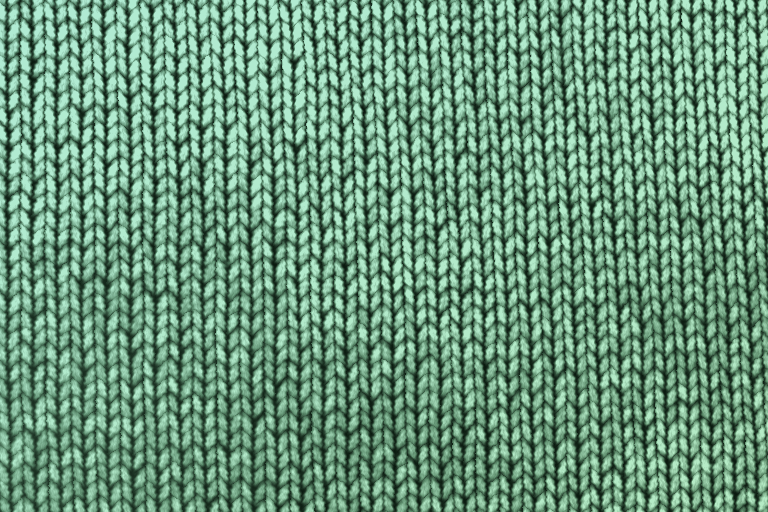
Give the GLSL for this texture, as a WebGL 1 fragment shader.

```glsl
precision highp float;
uniform vec2 u_resolution;

#define WALES 33.0
#define ROWS 30.0
#define ROW_HEIGHT 0.733
#define LEG_SIZE vec2(0.215, 0.49)
#define LEG_AXIS vec2(0.42, 0.9075)
#define SEAM 0.47
#define JITTER 0.12
#define FIBRE 0.05
#define FUZZ 0.28
#define SHADOW vec3(0.04, 0.10, 0.06)
#define YARN vec3(0.36, 0.55, 0.43)
#define HIGHLIGHT vec3(0.70, 0.92, 0.80)

float hash(vec2 p) {
  return fract(sin(dot(p, vec2(127.1, 311.7))) * 4375.54);
}

// Distance to the nearest scattered point
float cellular(vec2 p) {
  vec2 cell = floor(p);
  float nearest = 2.0;
  for (int j = -1; j <= 1; j++) {
    for (int i = -1; i <= 1; i++) {
      vec2 id = cell + vec2(float(i), float(j));
      vec2 point = id + vec2(hash(id), hash(id + 57.3));
      nearest = min(nearest, length(p - point));
    }
  }
  return nearest;
}

// Lean of the wales, tighter toward the right, and sag of the rows
vec2 relax(vec2 uv) {
  float lean = uv.y * (0.008 + 0.022 * uv.x) + 0.07 * uv.x * (uv.x - 1.0);
  lean += 0.002 * sin(uv.y * 5.0 + uv.x * 4.0) + 0.0008 * sin(uv.y * 23.0 + uv.x * 41.0);
  float sag = 0.010 * sin(uv.x * 4.5 + 0.6) + 0.002 * sin(uv.x * 37.0 + uv.y * 9.0);
  return uv + vec2(lean, sag);
}

// Tone of the knitted surface, from 0 in the seams to 1 on lit yarn
float knitTone(vec2 knit) {
  // Ragged yarn outlines
  knit += 0.022 * sin(knit.yx * vec2(17.0, 13.0) + 2.0 * sin(knit * vec2(7.3, 5.1)));
  float wale = floor(knit.x);
  float across = knit.x - wale - SEAM;
  float side = across < 0.0 ? -1.0 : 1.0;
  float span = side < 0.0 ? SEAM : 1.0 - SEAM;
  float rowPos = knit.y + 0.2 * hash(vec2(wale, 3.7)) + side * 0.08;
  float baseRow = floor(rowPos);

  // Frontmost of the overlapping legs on this side of the V
  float nearest = 9.0;
  vec2 leg = vec2(0.0);
  vec2 legId = vec2(0.0);
  for (int i = -1; i <= 1; i++) {
    float row = baseRow + float(i);
    vec2 id = vec2(wale * 2.0 + side * 0.5, row);
    vec2 wobble = (vec2(hash(id), hash(id + 19.1)) - 0.5) * JITTER;
    vec2 q = vec2(abs(across) - span * 0.54, (rowPos - row - 0.5) * ROW_HEIGHT) + wobble;
    vec2 local = vec2(dot(q, vec2(LEG_AXIS.y, -LEG_AXIS.x)), dot(q, LEG_AXIS));
    local.x += 0.3 * local.y * local.y;
    vec2 scaled = local / (LEG_SIZE * (0.92 + 0.2 * hash(id + 31.7)));
    float d = length(scaled);
    if (d < nearest) {
      nearest = d;
      leg = scaled;
      legId = id;
    }
  }

  // Plump yarn, with a deep seam inside the V and a shallow one between wales
  float body = mix(0.06, 1.0, smoothstep(1.4, 0.35, nearest));
  body *= mix(0.30, 1.0, smoothstep(0.0, 0.14, abs(across)));
  body *= mix(0.62, 1.0, smoothstep(0.0, 0.11, span - abs(across)));

  // Light from the upper left
  vec2 facing = vec2(side * (leg.x * LEG_AXIS.y + leg.y * LEG_AXIS.x),
                     leg.y * LEG_AXIS.y - leg.x * LEG_AXIS.x);
  float light = 0.88 + 0.20 * dot(facing, vec2(-0.4, 0.9));
  light += 0.28 * (hash(legId + 7.7) - 0.5);

  // Twisted strands running along the leg
  float twist = leg.x * 8.0 + leg.y * 4.0 + 6.28 * hash(legId + 2.3);
  light += FIBRE * (sin(twist) + 0.6 * sin(twist * 2.1 + leg.y * 3.0));
  return light * body;
}

// Broad light: pale at the upper left and right edge, deeper below
float broadLight(vec2 uv) {
  float glow = 0.25 * smoothstep(0.9, 0.0, length(uv - vec2(0.05, 0.95)));
  glow += 0.24 * smoothstep(0.5, 0.0, length(uv - vec2(1.0, 0.9)));
  float patches = 0.045 * (sin(uv.x * 9.0 + uv.y * 5.0) + sin(uv.y * 11.0 - uv.x * 6.0));
  return 0.97 + glow + 0.13 * (uv.y - 0.5) + patches;
}

void main() {
  vec2 uv = gl_FragCoord.xy / u_resolution;
  vec2 knit = relax(uv) * vec2(WALES, ROWS);
  float tone = knitTone(knit) * broadLight(uv);

  // Fine fuzz and a few pale lint specks
  float fuzz = cellular(knit * vec2(4.5, 3.2));
  tone += FUZZ * (0.45 - fuzz) * (0.25 + tone);
  float lint = smoothstep(0.07, 0.02, cellular(knit * vec2(0.38, 0.27) + 4.0));
  tone += 0.18 * lint;

  // Softer contrast toward the lower left
  float softness = 0.20 * smoothstep(0.6, 0.0, length(uv - vec2(0.0, 0.15)));
  tone = clamp(mix(tone, 0.48, softness), 0.0, 1.0);

  vec3 color = mix(SHADOW, YARN, min(tone * 2.0, 1.0));
  color = mix(color, HIGHLIGHT, clamp(tone * 2.0 - 1.0, 0.0, 1.0));
  color += vec3(-0.01, 0.0, 0.03) * (uv.y - uv.x) * tone;
  gl_FragColor = vec4(color, 1.0);
}
```
